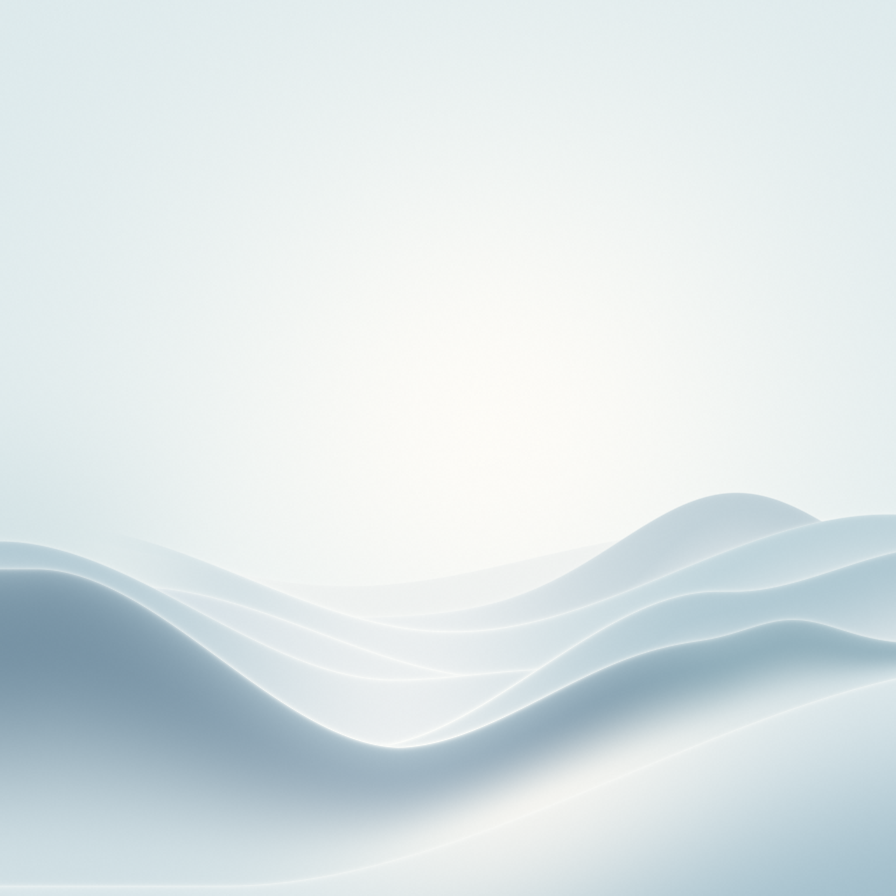
A WebGL 2 fragment shader for this background:

```glsl
#version 300 es
precision highp float;

#define SUN vec2(0.55, 0.53)
#define SUN_RADIUS 0.42
#define VALLEY_X 0.45
#define VALLEY_WIDTH 0.22
#define RIM_WIDTH 0.0022
#define GRAIN 0.006

uniform vec2 u_resolution;
out vec4 fragColor;

const vec3 SKY = vec3(0.86, 0.912, 0.922);
const vec3 SUNLIGHT = vec3(0.99, 0.985, 0.968);
const vec3 MIST = vec3(0.915, 0.932, 0.937);
const vec3 RIM = vec3(0.98, 0.985, 0.975);

float hash(vec2 p) {
    return fract(sin(dot(p, vec2(12.9898, 78.233))) * 43758.5453);
}

float bell(float x, float center, float width) {
    float t = (x - center) / width;
    return exp(-t * t);
}

float rise(float x, float start, float end) {
    return smoothstep(start, end, x);
}

float fall(float x, float start, float end) {
    return 1.0 - smoothstep(start, end, x);
}

// Signed depth below a ridge, corrected for its slope
float ridgeDepth(float y, float height) {
    float slope = dFdx(height) * u_resolution.x;
    return (height - y) * inversesqrt(1.0 + slope * slope);
}

// Lay one dune over the scene, with a soft edge and a lit rim
vec3 layDune(vec3 scene, vec3 body, float depth, float opacity, float rim) {
    float pixel = 1.0 / u_resolution.y;
    float cover = smoothstep(-pixel, pixel, depth);
    scene = mix(scene, body, cover * opacity);
    float line = exp(-abs(depth) / RIM_WIDTH) + 0.2 * exp(-abs(depth) / (5.0 * RIM_WIDTH));
    return mix(scene, RIM, min(line * rim * opacity, 1.0));
}

// Hazy dune body: tinted at the crest, dissolving into mist below
vec3 hazyBody(vec3 tint, float depth, float reach, float light) {
    float haze = smoothstep(0.0, reach, depth);
    return mix(tint, MIST, max(light, haze * 0.85));
}

void main() {
    vec2 uv = gl_FragCoord.xy / u_resolution;
    float x = uv.x;
    float y = uv.y;
    float light = bell(x, VALLEY_X, VALLEY_WIDTH);
    float rim = 0.4 + 0.5 * light;

    // Sky and low sun
    float glow = exp(-dot(uv - SUN, uv - SUN) / (SUN_RADIUS * SUN_RADIUS));
    vec3 color = mix(SKY, SUNLIGHT, glow);
    color -= vec3(0.05, 0.035, 0.03) * fall(x, 0.0, 0.3) * bell(y, 0.38, 0.13);

    // Faint far ridge
    float height = 0.421 - 0.075 * bell(x, 0.39, 0.28);
    float depth = ridgeDepth(y, height);
    color = layDune(color, vec3(0.925, 0.937, 0.935), depth, 0.7 * rise(x, 0.06, 0.35), 0.3);

    // Tall hill on the right
    height = 0.31 + 0.14 * bell(x, 0.822, 0.187);
    depth = ridgeDepth(y, height);
    color = layDune(color, hazyBody(vec3(0.74, 0.81, 0.84), depth, 0.13, light), depth, 1.0, rim * 0.5);

    // Wide valley ridge
    height = 0.295 + 0.12 * fall(x, 0.05, 0.5) + 0.131 * rise(x, 0.51, 0.99);
    depth = ridgeDepth(y, height);
    color = layDune(color, hazyBody(vec3(0.74, 0.825, 0.855), depth, 0.12, light),
                    depth, rise(x, 0.1, 0.3), rim * 0.8);

    // Two nested slopes on the left
    height = 0.243 + 0.102 * fall(x, 0.15, 0.56);
    depth = ridgeDepth(y, height);
    color = layDune(color, hazyBody(vec3(0.79, 0.85, 0.88), depth, 0.07, light),
                    depth, fall(x, 0.5, 0.62), rim * 0.8);
    height = 0.241 + 0.155 * fall(x, 0.0, 0.44) + 0.012 * rise(x, 0.44, 0.62);
    depth = ridgeDepth(y, height);
    color = layDune(color, hazyBody(vec3(0.69, 0.785, 0.825), depth, 0.11, light), depth, 1.0, rim * 0.8);

    // Middle ridge on the right
    height = 0.165 + 0.175 * rise(x, 0.4, 0.8) + 0.05 * rise(x, 0.82, 1.05);
    depth = ridgeDepth(y, height);
    color = layDune(color, hazyBody(vec3(0.68, 0.78, 0.82), depth, 0.14, light * 0.85), depth, 1.0, rim);

    // Dark main dune, paling toward the near crest
    float nearHeight = 0.011 + 0.25 * rise(x, 0.25, 1.15);
    height = 0.166 + 0.199 * fall(x, 0.04, 0.45) + 0.115 * rise(x, 0.44, 0.78)
           + 0.0275 * bell(x, 0.885, 0.075);
    depth = ridgeDepth(y, height);
    float warmth = bell(x, 0.6, 0.25);
    vec3 pale = mix(vec3(0.81, 0.87, 0.89), vec3(0.955, 0.955, 0.94), warmth);
    vec3 shadow = mix(vec3(0.46, 0.57, 0.64), vec3(0.61, 0.69, 0.745), light);
    shadow = mix(shadow, vec3(0.55, 0.67, 0.72), rise(x, 0.6, 0.85));
    float lift = (y - nearHeight) / (height - nearHeight);
    vec3 body = mix(pale, shadow, smoothstep(0.05, 0.78, lift));
    body = mix(body, vec3(0.68, 0.78, 0.82), 0.55 * exp(-max(depth, 0.0) / 0.025));
    color = layDune(color, body, depth, 1.0, rim);

    // Near slope with a glowing crest
    depth = ridgeDepth(y, nearHeight);
    vec3 crest = mix(vec3(0.85, 0.9, 0.915), vec3(0.95, 0.952, 0.94), warmth);
    body = mix(crest, vec3(0.64, 0.75, 0.8), smoothstep(-0.02, 0.25, depth));
    color = layDune(color, body, depth, 1.0, 0.45);

    color += GRAIN * (hash(floor(uv * 512.0)) - 0.5);
    fragColor = vec4(color, 1.0);
}
```
